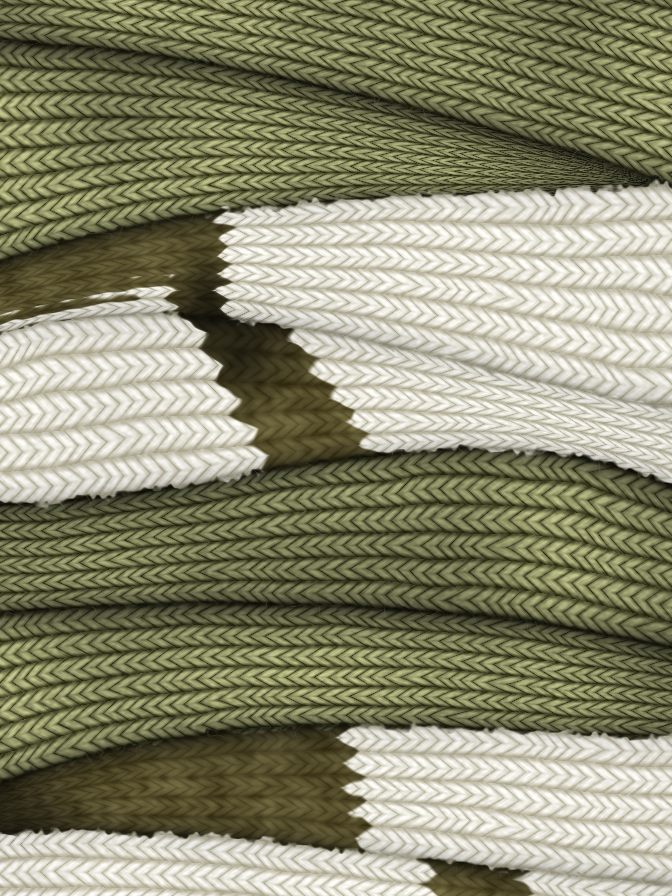
Reproduce this texture procedurally as a WebGL 2 fragment shader.

```glsl
#version 300 es
precision highp float;

#define STITCHES 46.0
#define SLANT 1.15
#define FUZZ 0.010
#define ASPECT 1.3333
#define GREEN_LIT vec3(0.64, 0.65, 0.46)
#define GREEN_DARK vec3(0.15, 0.15, 0.06)
#define WHITE_LIT vec3(0.97, 0.965, 0.94)
#define WHITE_DARK vec3(0.67, 0.65, 0.55)
#define BROWN_LIT vec3(0.50, 0.47, 0.30)
#define BROWN_DARK vec3(0.17, 0.14, 0.04)

uniform vec2 u_resolution;
out vec4 fragColor;

float hash(vec2 p) {
    vec3 k = fract(p.xyx * 0.1031);
    k += dot(k, k.yzx + 33.33);
    return fract((k.x + k.y) * k.z);
}

float noise(vec2 p) {
    vec2 i = floor(p), f = fract(p);
    f = f * f * (3.0 - 2.0 * f);
    return mix(mix(hash(i), hash(i + vec2(1, 0)), f.x),
               mix(hash(i + vec2(0, 1)), hash(i + vec2(1, 1)), f.x), f.y);
}

// Cubic weights for heights given at x = 0, 1/3, 2/3 and 1
vec4 curveWeights(float x) {
    float s = 3.0 * x, a = s - 1.0, b = s - 2.0, c = s - 3.0;
    return vec4(-a * b * c / 6.0, s * b * c / 2.0, -s * a * c / 2.0, s * a * b / 6.0);
}

// One ribbed fold; dye is a signed distance, positive where the yarn is white
vec3 fold(vec3 under, vec2 q, vec4 topCurve, vec4 bottomCurve, float ribs,
          float direction, float green, float dye) {
    vec4 w = curveWeights(q.x);
    float top = dot(w, topCurve), bottom = dot(w, bottomCurve);
    float fuzz = (noise(q * 45.0) + noise(q * 130.0) - 1.0) * FUZZ;
    float cover = smoothstep(0.003, -0.003, q.y - bottom - fuzz);

    // Slanted strands mirrored about the middle of each rib
    float r = (q.y - top) / max(bottom - top, 0.012) * ribs;
    r += 0.22 * (noise(q * 14.0) - 0.5);
    float rib = floor(r), c = fract(r) - 0.5, a = abs(c) * 2.0;
    float phase = q.x * STITCHES + direction * a * SLANT + hash(vec2(rib, ribs));
    phase += 0.9 * noise(vec2(q.x * 14.0, rib * 7.0));
    float strand = sqrt(abs(sin(3.14159 * phase)));
    float gutter = 1.0 - 0.75 * smoothstep(0.55, 1.0, a);
    float crease = 1.0 - 0.15 * smoothstep(0.2, 0.0, a);
    float fibre = noise(vec2(phase * 7.0, r * 5.0)) + noise(q * vec2(170.0, 230.0)) - 1.0;
    float height = strand * gutter * crease - 0.18 * c + 0.22 * fibre;

    // Yarn colours, with toothed dye borders
    float tooth = 0.026 * (0.5 - a) + 0.018 * (noise(q * 50.0) - 0.5);
    float white = (1.0 - green) * smoothstep(-0.005, 0.005, dye + tooth);
    float brown = (1.0 - green) * (1.0 - white);
    float felt = 0.45 + 0.5 * (noise(q * 70.0) - 0.5) + 0.35 * (noise(q * 19.0) - 0.5);
    height = mix(height, 0.35 * height + 0.65 * felt, brown);
    vec3 lit = mix(mix(BROWN_LIT, WHITE_LIT, white), GREEN_LIT, green);
    vec3 dark = mix(mix(BROWN_DARK, WHITE_DARK, white), GREEN_DARK, green);
    vec3 yarn = mix(dark, lit, clamp(height, 0.0, 1.1));

    // Contact shadow above, rounded underside below, gentle broad variation
    float shade = 1.0 - mix(0.72, 0.12, white) * exp(-max(q.y - top, 0.0) / 0.022);
    shade *= 1.0 - mix(0.55, 0.22, white) * exp(-max(bottom - q.y, 0.0) / 0.016);
    shade *= 1.0 + mix(0.34, 0.05, white) * (noise(q * 6.0) - 0.5);
    yarn *= shade;

    // Loose hairs close to the upper seam
    float strandField = noise(q * 38.0 + 2.0 * noise(q * 21.0));
    float hair = smoothstep(0.035, 0.0, abs(strandField - 0.5));
    hair *= exp(-abs(q.y - top) / 0.016);
    yarn = mix(yarn, lit * 0.8, 0.3 * hair);
    return mix(under, yarn, cover);
}

void main() {
    vec2 uv = gl_FragCoord.xy / u_resolution;
    vec2 q = vec2(uv.x, (1.0 - uv.y) * ASPECT);

    // Seams between the folds, from top to bottom
    vec4 s0 = vec4(-0.19, -0.15, -0.09, -0.02);
    vec4 s1 = vec4(0.061, 0.100, 0.175, 0.274);
    vec4 s2 = vec4(0.390, 0.315, 0.290, 0.272);
    vec4 s3 = vec4(0.497, 0.474, 0.535, 0.608);
    vec4 s4 = vec4(0.750, 0.712, 0.668, 0.722);
    vec4 s5 = vec4(0.911, 0.898, 0.912, 0.963);
    vec4 s6 = vec4(1.167, 1.090, 1.083, 1.097);
    vec4 s7 = vec4(1.238, 1.247, 1.281, 1.315);
    vec4 s8 = vec4(1.45, 1.45, 1.47, 1.50);

    // Signed distances to the white areas
    float cuff = max(q.x - 0.333, min(q.y - 0.485 + 0.27 * q.x, 0.25 - q.x));
    float heel = max(0.29 + 0.55 * (q.y - 0.495) - q.x,
                     q.x - 0.435 - 0.7 * (q.y - 0.495));
    float toe = q.x - 0.515 - 0.15 * (q.y - 1.09);
    float base = max(0.64 - q.x, q.x - 0.78);

    // Lower folds first, each overlapped by the next one up
    vec3 color = GREEN_DARK;
    color = fold(color, q, s7, s8, 5.0, -1.0, 0.0, base);
    color = fold(color, q, s6, s7, 5.0, 1.0, 0.0, toe);
    color = fold(color, q, s5, s6, 6.0, -1.0, 1.0, 0.0);
    color = fold(color, q, s4, s5, 6.0, -1.0, 1.0, 0.0);
    color = fold(color, q, s3, s4, 5.0, 1.0, 0.0, heel);
    color = fold(color, q, s2, s3, 6.0, 1.0, 0.0, cuff);
    color = fold(color, q, s1, s2, 8.0, -1.0, 1.0, 0.0);
    color = fold(color, q, s0, s1, 9.0, -1.0, 1.0, 0.0);

    // Deep hollows beside the dyed sections
    vec2 hollow = (q - vec2(0.31, 0.44)) / vec2(0.035, 0.06);
    vec2 pocket = (q - vec2(0.36, 0.53)) / vec2(0.05, 0.05);
    vec2 corner = (q - vec2(0.0, 1.21)) / vec2(0.12, 0.04);
    float depth = exp(-dot(hollow, hollow)) + exp(-dot(pocket, pocket)) + exp(-dot(corner, corner));
    float dyed = 1.0 - smoothstep(0.45, 0.7, color.b);
    color *= 1.0 - 0.5 * min(depth, 1.0) * dyed;
    fragColor = vec4(clamp(color, 0.0, 1.0), 1.0);
}
```
